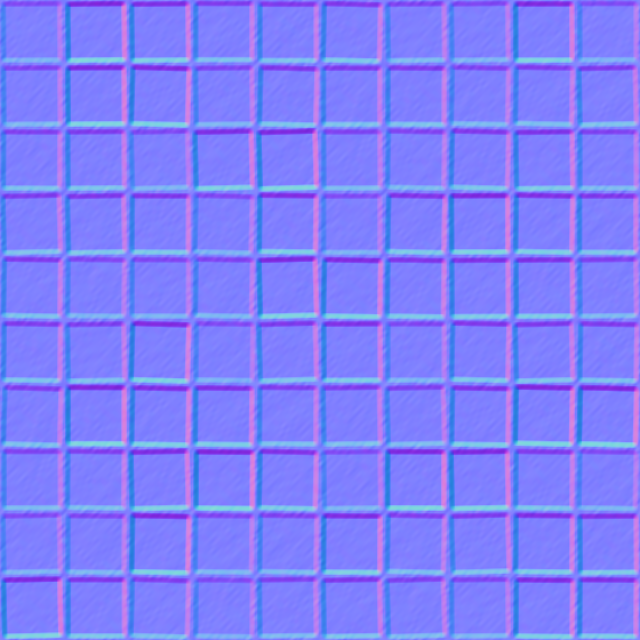
Reproduce this texture map procedurally as a three.js fragment shader.

```glsl
// Tangent-space normal map of a 10 by 10 grid of slightly crooked, bevelled square tiles.
#define TILES 10.0         // tiles across and up
#define BEVEL_START 0.008  // joint centre to bevel foot, in tiles
#define BEVEL_WIDTH 0.105  // bevel foot to tile top, in tiles
#define SLOPE_MIN 0.45     // bevel slope of the shallowest tile
#define SLOPE_MAX 0.98     // bevel slope of the tallest tile
#define TURN 0.028         // largest tile rotation, in radians
#define SHIFT 0.006        // largest tile offset, in tiles
#define GRAIN_CELLS 72.0   // fine grain cells per side
#define GRAIN 0.06         // grain strength on tile tops
#define JOINT_GRAIN 0.10   // extra grain strength in the joints
#define UNDULATION 0.035   // strength of the soft unevenness

varying vec2 vUv;

vec3 hash3(vec2 cell) {
  vec3 p = fract(cell.xyx * vec3(0.1031, 0.1030, 0.0973) + 0.317);
  p += dot(p, p.yxz + 33.33);
  return fract((p.xxy + p.yzz) * p.zyx);
}

// Value noise that wraps after "period" cells.
float wrappedNoise(vec2 p, float period) {
  vec2 i = floor(p);
  vec2 f = p - i;
  f = f * f * (3.0 - 2.0 * f);
  vec2 a = mod(i, period);
  vec2 b = mod(i + 1.0, period);
  float low = mix(hash3(a).x, hash3(vec2(b.x, a.y)).x, f.x);
  float high = mix(hash3(vec2(a.x, b.y)).x, hash3(b).x, f.x);
  return mix(low, high, f.y);
}

// Diagonally stretched noise; whole-number axes keep it seamless.
float streaks(vec2 uv, float cells) {
  return wrappedNoise(vec2(uv.x + uv.y, 2.0 * (uv.y - uv.x)) * cells, cells);
}

// Height differences across about half a noise cell.
vec2 streakSlope(vec2 uv, float cells) {
  vec2 e = vec2(0.25 / cells, 0.0);
  return vec2(streaks(uv + e.xy, cells) - streaks(uv - e.xy, cells),
              streaks(uv + e.yx, cells) - streaks(uv - e.yx, cells));
}

void main() {
  // Tile cell with its own turn, offset and height
  vec2 grid = vUv * TILES;
  vec2 cell = mod(floor(grid), TILES);
  vec3 rnd = hash3(cell + 17.0);
  vec2 offset = (hash3(cell + 53.0).xy * 2.0 - 1.0) * SHIFT;
  float angle = (rnd.x * 2.0 - 1.0) * TURN;
  mat2 turn = mat2(cos(angle), sin(angle), -sin(angle), cos(angle));
  vec2 local = turn * (fract(grid) - 0.5 - offset);

  // Smooth bevel profile along each axis and its slope
  vec2 t = clamp((0.5 - abs(local) - BEVEL_START) / BEVEL_WIDTH, 0.0, 1.0);
  vec2 rise = t * t * (3.0 - 2.0 * t);
  vec2 steep = 4.0 * t * (1.0 - t) * sign(local);
  vec2 tilt = steep * rise.yx * mix(SLOPE_MIN, SLOPE_MAX, rnd.y);
  tilt = tilt * turn;

  // Surface grain, rougher in the joints
  float joint = 1.0 - rise.x * rise.y;
  tilt -= streakSlope(vUv, GRAIN_CELLS) * (GRAIN + JOINT_GRAIN * joint);
  tilt -= streakSlope(vUv + 0.37, 23.0) * UNDULATION;

  // Green points down the canvas
  vec3 normal = normalize(vec2(1.0, -1.0).xyx * vec3(tilt, 1.0));
  gl_FragColor = vec4(normal * 0.5 + 0.5, 1.0);
}
```
